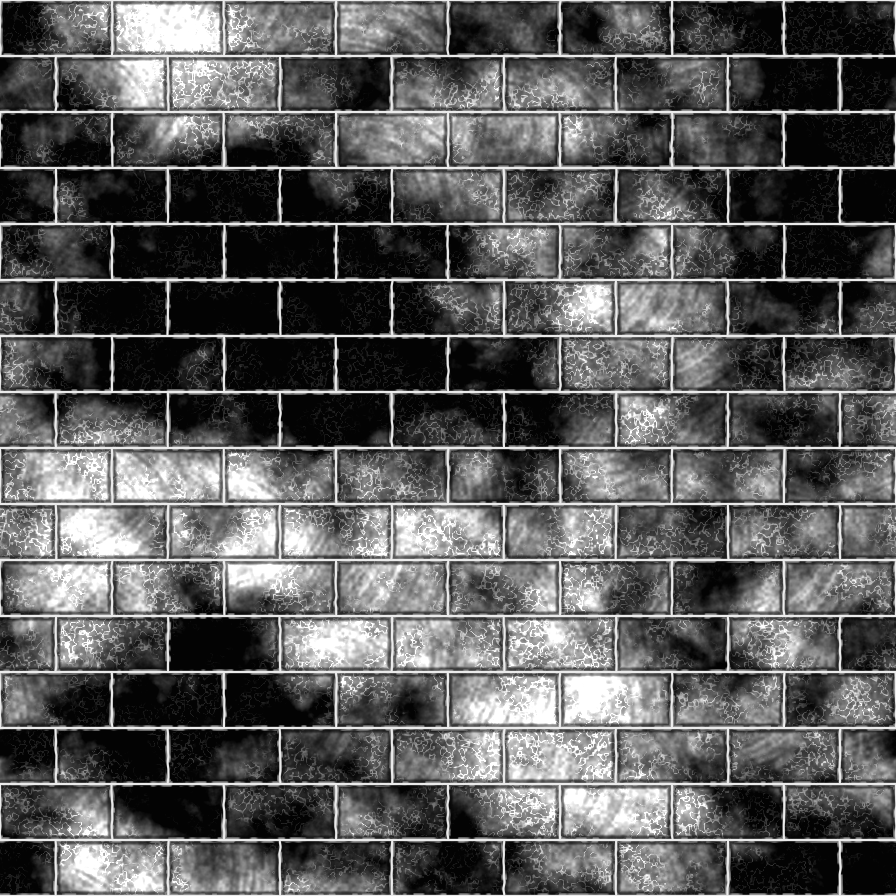
Give the GLSL for this texture, as a WebGL 1 fragment shader.

```glsl
precision highp float;
// Running-bond brick wall in black and white: thin pale joints around dark bricks.
// Periodic cloud noise bleaches the wall in patches, while each brick gets its own
// smoky stains, faint brush streaks and crumbly speckle from hashed value noise.

uniform vec2 u_resolution;

const vec2  BRICKS       = vec2(8.0, 16.0);  // repeats across and down
const float BOND_SHIFT   = 0.5;              // offset of alternate rows, in bricks
const float JOINT_HALF   = 0.0013;           // half width of the pale joint core
const float RIM_HALF     = 0.0031;           // half width of the ragged joint rim
const float JOINT_WOBBLE = 0.0014;           // sideways wander of upright joints
const vec3  SOOT         = vec3(0.01);
const vec3  CHALK        = vec3(1.0);
const float JOINT_TONE   = 0.92;
const float RIM_TONE     = 0.5;
const float BASE_TONE    = 0.09;
const float CLOUD_GAIN   = 2.3;
const float STAIN_GAIN   = 1.2;
const float DRIFT_GAIN   = 0.12;
const float BLEACH_GAIN  = 0.06;
const float BRICK_GAIN   = 0.12;
const float STREAK_GAIN  = 0.4;
const float SPECK_GAIN   = 0.4;
const float CLOUD_CELLS  = 5.0;
const float SPECK_CELLS  = 170.0;
const float TAU          = 6.2831853;

float hash(vec2 p) {
  vec3 h = fract(vec3(p.xyx) * 0.1031);
  h += dot(h, h.yzx + 33.33);
  return fract((h.x + h.y) * h.z);
}

// Value noise that repeats after the given number of cells.
float noise(vec2 p, float period) {
  vec2 i = floor(p), f = fract(p);
  f = f * f * (3.0 - 2.0 * f);
  vec2 a = mod(i, period), b = mod(i + 1.0, period);
  return mix(mix(hash(a), hash(vec2(b.x, a.y)), f.x),
             mix(hash(vec2(a.x, b.y)), hash(b), f.x), f.y);
}

float clouds(vec2 uv, float cells) {
  float sum = 0.0, total = 0.0, weight = 1.0;
  for (int i = 0; i < 6; i++) {
    sum += weight * noise(uv * cells + float(i) * 7.3, cells);
    total += weight;
    weight *= 0.6;
    cells *= 2.0;
  }
  return sum / total - 0.5;
}

// Broad periodic light and dark regions of the whole wall.
float drift(vec2 uv) {
  return cos(TAU * (2.0 * uv.x - 1.3))
       + cos(TAU * (uv.x + 2.0 * uv.y - 0.05))
       + 0.5 * cos(TAU * (uv.y - 0.1));
}

mat2 turn(float angle) {
  float c = cos(angle), s = sin(angle);
  return mat2(c, s, -s, c);
}

// Bent brush marks in a direction chosen per brick.
float streaks(vec2 q, float seed) {
  vec2 r = turn(seed * 0.5 * TAU) * q;
  r.y += 4.0 * r.x * r.x;
  return noise(r * vec2(28.0, 220.0) + 500.0 + seed * 90.0, 1024.0) - 0.5;
}

float line(float dist, float halfWidth, float aa) {
  return 1.0 - smoothstep(halfWidth - aa, halfWidth + aa, dist);
}

void main() {
  vec2 uv = gl_FragCoord.xy / u_resolution;
  float aa = 0.7 / min(u_resolution.x, u_resolution.y);

  // Brick layout
  vec2 grid = uv * BRICKS;
  grid.x += BOND_SHIFT * mod(floor(grid.y) + 1.0, 2.0);
  vec2 id = mod(floor(grid), BRICKS);
  vec2 local = (fract(grid) - 0.5) / BRICKS;
  float seed = hash(id + 17.0);
  float tone = hash(id + 61.0);
  vec2 brickUV = turn(0.6) * local + 1.0 + 2.0 * vec2(seed, tone);

  // Clouded face
  vec2 warp = vec2(noise(uv * 12.0, 12.0), noise(uv * 12.0 + 5.5, 12.0)) - 0.5;
  float region = drift(uv);
  float light = BASE_TONE + CLOUD_GAIN * clouds(uv + 0.07 * warp, CLOUD_CELLS);
  light += STAIN_GAIN * clouds(brickUV, 3.0 * CLOUD_CELLS) + BRICK_GAIN * (tone - 0.5);
  light += DRIFT_GAIN * region + BLEACH_GAIN * pow(max(region, 0.0), 2.0);
  float crust = smoothstep(-0.08, 0.1, clouds(brickUV + 0.37, 24.0));
  light += STREAK_GAIN * streaks(local, seed) * (1.0 - crust) * (0.1 + max(light, 0.0));
  light = max(light, 0.0);

  // Crumbly speckle: broken contours of two fine noises
  vec2 grit = brickUV * SPECK_CELLS;
  float fine = 0.6 * noise(grit, 1024.0) + 0.4 * noise(turn(0.9) * grit * 2.1 + 700.0, 2048.0);
  float speck = smoothstep(0.72, 1.0, 1.0 - abs(2.4 * fine - 1.2));
  light += SPECK_GAIN * crust * (speck * (0.4 + light) - 0.1 - 0.5 * light);
  light = max(light, 0.0) * (0.8 + 0.4 * noise(uv * 256.0, 256.0));

  // Joints: crisp bed lines, wandering upright lines, broken grey rims
  float wander = noise(uv * 128.0, 128.0) - 0.5;
  vec2 shifted = local + vec2(wander * JOINT_WOBBLE, 0.0);
  vec2 gap = abs(0.5 / BRICKS - abs(shifted));
  float edge = min(gap.x, gap.y);
  light *= mix(0.4, 1.0, smoothstep(RIM_HALF, 0.007, edge));
  float broken = smoothstep(0.3, 0.75, noise(uv * 160.0 + 3.7, 160.0));
  float rim = line(edge, RIM_HALF, aa) * broken * RIM_TONE;
  light = mix(max(light, rim), JOINT_TONE, line(edge, JOINT_HALF, aa));

  gl_FragColor = vec4(mix(SOOT, CHALK, clamp(light, 0.0, 1.0)), 1.0);
}
```
